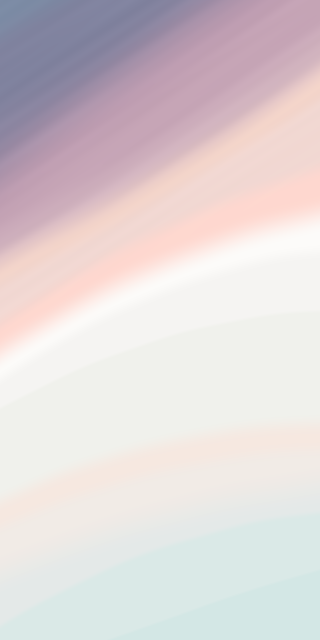
Give the GLSL for this background, as a Shadertoy shader.

```glsl
// Soft pastel bands sweeping upward to the right, from dusky blue to pale aqua.
// Each band covers everything below a parabolic edge of its own softness;
// stretched gradient noise adds faint brush streaks to the upper bands.

const int BANDS = 16;
const vec3 TOP_COLOUR = vec3(0.49, 0.55, 0.65);
const float STREAK_SLOPE = 0.33;
const vec2 STREAK_SCALE = vec2(1.6, 48.0);
const float STREAK_STRENGTH = 0.028;
const float EDGE_WANDER = 0.004;

// Depth below the top of the canvas at the left, middle and right
const vec3 EDGES[BANDS] = vec3[BANDS](
    vec3(0.055, -0.085, -0.228), vec3(0.202, 0.033, -0.156),
    vec3(0.267, 0.072, -0.104), vec3(0.326, 0.143, -0.039),
    vec3(0.374, 0.228, 0.059), vec3(0.406, 0.271, 0.111),
    vec3(0.443, 0.310, 0.156), vec3(0.505, 0.361, 0.264),
    vec3(0.552, 0.417, 0.335), vec3(0.592, 0.458, 0.393),
    vec3(0.638, 0.530, 0.486), vec3(0.781, 0.694, 0.661),
    vec3(0.823, 0.738, 0.703), vec3(0.898, 0.810, 0.759),
    vec3(0.979, 0.857, 0.801), vec3(1.065, 0.970, 0.889));

// Half-width of each blend, in canvas heights
const float SOFTNESS[BANDS] = float[BANDS](
    0.028, 0.065, 0.058, 0.035, 0.036, 0.028, 0.016, 0.018,
    0.030, 0.014, 0.004, 0.018, 0.013, 0.038, 0.006, 0.003);

const vec3 COLOURS[BANDS] = vec3[BANDS](
    vec3(0.50, 0.51, 0.62), vec3(0.58, 0.53, 0.635),
    vec3(0.74, 0.61, 0.69), vec3(0.775, 0.645, 0.713),
    vec3(0.83, 0.715, 0.755), vec3(0.953, 0.832, 0.79),
    vec3(0.945, 0.845, 0.823), vec3(0.996, 0.845, 0.812),
    vec3(0.988, 0.984, 0.976), vec3(0.961, 0.957, 0.949),
    vec3(0.941, 0.945, 0.925), vec3(0.963, 0.91, 0.88),
    vec3(0.945, 0.92, 0.90), vec3(0.893, 0.914, 0.91),
    vec3(0.856, 0.913, 0.906), vec3(0.828, 0.906, 0.898));

vec2 randomGradient(vec2 cell) {
    vec2 q = vec2(dot(cell, vec2(127.1, 311.7)), dot(cell, vec2(269.5, 183.3)));
    return 2.0 * fract(sin(q) * 43758.5) - 1.0;
}

float gradientNoise(vec2 p) {
    vec2 cell = floor(p), f = fract(p);
    vec2 w = f * f * f * (f * (f * 6.0 - 15.0) + 10.0);
    vec2 right = vec2(1.0, 0.0), up = vec2(0.0, 1.0);
    float a = dot(randomGradient(cell), f);
    float b = dot(randomGradient(cell + right), f - right);
    float c = dot(randomGradient(cell + up), f - up);
    float d = dot(randomGradient(cell + 1.0), f - 1.0);
    return mix(mix(a, b, w.x), mix(c, d, w.x), w.y);
}

// Parabola through three evenly spaced heights
float edgeDepth(vec3 edge, float x) {
    float bend = edge.x + edge.z - 2.0 * edge.y;
    return mix(edge.x, edge.z, x) - 2.0 * bend * x * (1.0 - x);
}

void mainImage(out vec4 fragColor, in vec2 fragCoord) {
    vec2 uv = fragCoord / iResolution.xy;
    float depth = 1.0 - uv.y;
    float pixel = 1.0 / iResolution.y;

    // Layer the bands from top to bottom
    vec3 colour = TOP_COLOUR;
    for (int i = 0; i < BANDS; i++) {
        float wander = EDGE_WANDER * gradientNoise(vec2(uv.x * 4.0, float(i) * 7.3));
        float below = depth - edgeDepth(EDGES[i], uv.x) - wander;
        float soft = max(SOFTNESS[i], pixel);
        colour = mix(colour, COLOURS[i], smoothstep(-soft, soft, below));
    }

    // Brush streaks along the sweep, fading out before the white band
    float across = depth + STREAK_SLOPE * uv.x;
    float streak = gradientNoise(vec2(uv.x, across) * STREAK_SCALE);
    float fade = 1.0 - smoothstep(0.42, 0.60, across);
    colour += STREAK_STRENGTH * streak * fade;

    fragColor = vec4(clamp(colour, 0.0, 1.0), 1.0);
}
```
